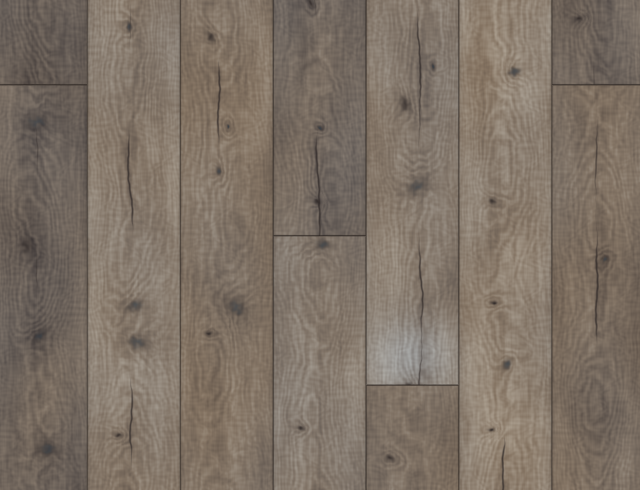
Give the GLSL for this texture, as a WebGL 2 fragment shader.

```glsl
#version 300 es
precision highp float;
// Seven wide weathered oak planks with grain, knots, cracks and staggered end joints.
uniform vec2 u_resolution;
out vec4 outColor;

// Layout, in canvas heights; a joint of -1 means the board runs through.
const float PLANK_WIDTH = 0.1895;
const float FIRST_EDGE = -0.011;
const float SEAM_HALF = 0.0011;
const float JOINT[7] = float[](0.827, -1.0, -1.0, 0.519, 0.214, -1.0, 0.827);

// Tone of the board below and above each joint.
const float TONE_LOW[7] = float[](0.44, 0.54, 0.50, 0.53, 0.49, 0.56, 0.475);
const float TONE_HIGH[7] = float[](0.41, 0.54, 0.50, 0.46, 0.54, 0.56, 0.45);

// Wood colours
const vec3 SHADE = vec3(0.32, 0.285, 0.265);
const vec3 OAK = vec3(0.51, 0.457, 0.405);
const vec3 PALE = vec3(0.64, 0.605, 0.56);
const vec3 KNOT = vec3(0.19, 0.165, 0.16);
const vec3 KNOT_BLUE = vec3(0.21, 0.24, 0.27);
const vec3 GAP = vec3(0.17, 0.145, 0.13);

// Grain and wear
const float RING_FREQ = 9.0;
const float RING_DEPTH = 0.032;
const float PORE_DEPTH = 0.050;
const float FLECK_DEPTH = 0.035;
const float STAIN_DEPTH = 0.10;
const float CRACK_HALF = 0.009;
const int KNOT_SLOTS = 6;
const float KNOT_CHANCE = 0.72;
const vec2 WASH_CENTER = vec2(0.845, 0.275);

vec2 hash2(vec2 p) {
  vec3 a = fract(p.xyx * vec3(0.1031, 0.1030, 0.0973));
  a += dot(a, a.yzx + 33.33);
  return fract((a.xx + a.yz) * a.zy);
}

float corner(vec2 cell, vec2 offset) {
  float angle = 6.2832 * hash2(cell).x;
  return dot(vec2(cos(angle), sin(angle)), offset);
}

// Gradient noise, roughly -1 to 1
float noise(vec2 p) {
  vec2 i = floor(p), f = p - i;
  vec2 w = f * f * f * (f * (f * 6.0 - 15.0) + 10.0);
  vec2 e = vec2(1.0, 0.0);
  float low = mix(corner(i, f), corner(i + e, f - e), w.x);
  float high = mix(corner(i + e.yx, f - e.yx), corner(i + 1.0, f - 1.0), w.x);
  return 1.4 * mix(low, high, w.y);
}

float fbm(vec2 p) {
  return 0.55 * noise(p) + 0.3 * noise(p * 2.1 + 7.3) + 0.15 * noise(p * 4.3 + 3.1);
}

vec3 woodRamp(float tone) {
  vec3 c = mix(SHADE, OAK, clamp((tone - 0.32) / 0.19, -0.6, 1.0));
  return mix(c, PALE, clamp((tone - 0.51) / 0.13, 0.0, 1.3));
}

float stroke(float d, float halfWidth, float px) {
  return 1.0 - smoothstep(halfWidth - px, halfWidth + px, abs(d));
}

void main() {
  vec2 p = gl_FragCoord.xy / u_resolution.y;
  float px = 1.0 / u_resolution.y;

  // Board under this point; q is measured in plank widths
  float column = floor((p.x - FIRST_EDGE) / PLANK_WIDTH);
  int index = clamp(int(column), 0, 6);
  bool upper = p.y > JOINT[index];
  vec2 q = vec2((p.x - FIRST_EDGE) / PLANK_WIDTH - column - 0.5, p.y / PLANK_WIDTH);
  float board = column * 2.0 + (upper ? 1.0 : 0.0) + 5.0;
  vec2 seed = vec2(17.3, 31.7) * board;
  float core = 0.22 * (hash2(seed).x - 0.5) + 0.06 * noise(vec2(q.y * 0.8, seed.x + 0.4));

  // Knots push the rings aside and darken the wood
  float bulge = 0.0, knot = 0.0, halo = 0.0, blue = 0.0;
  for (int i = 0; i < KNOT_SLOTS; i++) {
    vec2 a = hash2(seed + float(i) * 7.1 + 2.0);
    vec2 b = hash2(seed + float(i) * 3.7 + 60.0);
    if (b.x > KNOT_CHANCE) continue;
    float size = mix(0.032, 0.12, a.x * a.x * a.x);
    vec2 d = q - vec2(core + 0.34 * (b.y - 0.5), (float(i) + a.y) * 0.9);
    float turn = 2.4 * (a.x + b.y - 1.0);
    d = mat2(cos(turn), sin(turn), -sin(turn), cos(turn)) * d;
    d += 0.35 * size * vec2(noise(q * 17.0 + seed), noise(q * 15.0 - seed));
    float r2 = dot(d, d * vec2(1.9, 0.8)) / (size * size);
    knot = max(knot, exp(-r2 * 1.3) * mix(0.95, 0.6, a.x));
    halo += exp(-r2 * 0.17);
    bulge += 0.26 * exp(-r2 * 0.1);
    blue = max(blue, step(0.45, b.y) * exp(-r2 * 2.0));
  }

  // Cathedral rings: parabolas around the core, warped by noise
  float u = q.x - core;
  float field = 3.0 * u * u + 0.6 * noise(vec2(u * 1.4, q.y * 0.65) + seed)
    + 0.07 * noise(vec2(u * 7.0, q.y * 4.0) + seed) + bulge;
  float phase = field * RING_FREQ;
  float ringFade = (1.0 - smoothstep(0.25, 0.6, fwidth(phase))) * mix(0.35, 1.0, exp(-u * u * 16.0));
  float rings = sin(6.2832 * phase) * ringFade;

  // Pores run along the board, flecks across it
  float pores = 0.6 * noise(vec2(q.x * 27.0, q.y * 2.2) + seed) + 0.4 * noise(vec2(q.x * 44.0, q.y * 9.0) - seed);
  float flecks = noise(vec2(q.x * 15.0 + 1.5 * noise(q * 5.0), q.y * 27.0) + seed);
  float stain = fbm(vec2(q.x * 1.7, q.y * 0.75) + seed);
  float streak = noise(vec2(q.x * 6.0, q.y * 0.4) - seed);

  float tone = upper ? TONE_HIGH[index] : TONE_LOW[index];
  tone += RING_DEPTH * rings + PORE_DEPTH * pores + FLECK_DEPTH * flecks;
  tone += STAIN_DEPTH * stain + 0.035 * streak - 0.055 * min(halo, 1.4);
  vec2 wash = (p - WASH_CENTER) / vec2(0.085, 0.075);
  float washed = upper ? exp(-dot(wash, wash)) : 0.0;
  tone += 0.09 * washed;

  // Cracks wander along the core and come and go
  float wander = 0.025 * noise(vec2(q.y * 2.5, seed.y)) + 0.009 * noise(vec2(q.y * 11.0, seed.x));
  float open = smoothstep(0.02, 0.4, noise(vec2(q.y * 0.75, seed.y + 0.37)));
  float crack = open * stroke(u - wander, CRACK_HALF * open, px / PLANK_WIDTH);
  tone -= 0.05 * open * exp(-abs(u - wander) * 15.0);

  // Colour, with warmer and greyer areas
  vec3 color = woodRamp(tone);
  float warmth = 0.012 * noise(q * vec2(1.3, 0.6) + seed + 9.0) + 0.016 * (hash2(seed + 4.0).y - 0.5) - 0.025 * washed;
  color += warmth * vec3(1.0, 0.0, -1.2);
  color = mix(color, mix(KNOT, KNOT_BLUE, blue), knot);
  color = mix(color, KNOT, 0.75 * crack);

  // Long seams and end joints
  float edge = (0.5 - abs(q.x)) * PLANK_WIDTH;
  float sideSeam = stroke(edge, SEAM_HALF, px) * mix(0.65, 0.95, hash2(vec2(floor(column + q.x + 0.5), 8.0)).x);
  float endSeam = stroke(p.y - JOINT[index], SEAM_HALF, px);
  color *= 1.0 - 0.1 * exp(-edge / 0.004);
  color = mix(color, GAP, 0.9 * max(sideSeam, endSeam));
  outColor = vec4(color, 1.0);
}
```
